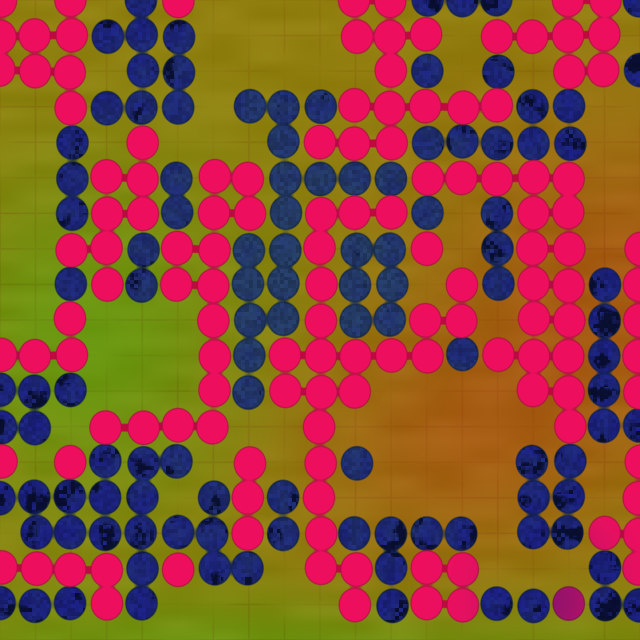
Reproduce this pattern procedurally as a WebGL 2 fragment shader.

```glsl
#version 300 es
precision highp float;
uniform vec2 u_resolution;
out vec4 fragColor;

const float GRID = 18.0;
const vec2 DISC_RADIUS = vec2(0.455, 0.485);
const vec3 OLIVE = vec3(0.57, 0.50, 0.06);
const vec3 GREEN = vec3(0.41, 0.59, 0.06);
const vec3 ORANGE = vec3(0.65, 0.36, 0.07);
const vec3 PINK = vec3(0.93, 0.06, 0.37);
const vec3 PLUM = vec3(0.58, 0.07, 0.42);
const vec3 LINK_RED = vec3(0.75, 0.04, 0.24);
const vec3 NAVY = vec3(0.10, 0.12, 0.48);
const vec3 SLATE = vec3(0.14, 0.23, 0.39);
const vec3 INK = vec3(0.02, 0.04, 0.14);

// Clearings: centre and half size in grid units
const vec4 CLEARINGS[6] = vec4[6](
  vec4(0.4, 12.5, 0.8, 2.7), vec4(4.0, 8.0, 1.2, 1.3),
  vec4(7.5, 17.0, 1.7, 1.2), vec4(12.2, 5.5, 1.9, 1.8),
  vec4(17.6, 13.5, 0.8, 1.8), vec4(7.0, 0.3, 2.2, 0.9));

float hash(vec2 p, float seed) {
  vec3 q = fract(vec3(p.xyx + seed) * vec3(0.1031, 0.1030, 0.0973));
  q += dot(q, q.yzx + 33.33);
  return fract((q.x + q.y) * q.z);
}

float noise(vec2 p, float seed) {
  vec2 i = floor(p), f = fract(p);
  f = f * f * (3.0 - 2.0 * f);
  float low = mix(hash(i, seed), hash(i + vec2(1, 0), seed), f.x);
  float high = mix(hash(i + vec2(0, 1), seed), hash(i + vec2(1, 1), seed), f.x);
  return mix(low, high, f.y);
}

float smoothMin(float a, float b, float k) {
  float h = max(k - abs(a - b), 0.0) / k;
  return min(a, b) - 0.25 * h * h * k;
}

float coverage(float d, float pixel) {
  return 1.0 - smoothstep(-pixel, pixel, d);
}

float glow(vec2 p, vec2 centre, vec2 size) {
  vec2 q = (p - centre) / size;
  return exp(-dot(q, q));
}

// 0 = empty, 1 = blue, 2 = pink; colours form short straight runs
int discKind(vec2 cell) {
  if (cell.y < 0.5 || hash(cell, 17.0) < 0.13) return 0;
  for (int i = 0; i < 6; i++) {
    vec2 away = abs(cell - CLEARINGS[i].xy) - CLEARINGS[i].zw;
    if (max(away.x, away.y) < 0.0) return 0;
  }
  bool upright = hash(floor(cell / 3.0), 41.0) > 0.45;
  vec2 run = floor(cell / (upright ? vec2(1, 3) : vec2(3, 1)));
  return hash(run, upright ? 63.0 : 87.0) < 0.47 ? 2 : 1;
}

vec2 discCentre(vec2 cell) {
  return cell + 0.09 * (vec2(hash(cell, 5.0), hash(cell, 9.0)) - 0.5);
}

float discDistance(vec2 p, vec2 centre) {
  return (length((p - centre) / DISC_RADIUS) - 1.0) * DISC_RADIUS.x;
}

float barDistance(vec2 p, vec2 a, vec2 b, float halfWidth) {
  vec2 ab = b - a;
  float t = clamp(dot(p - a, ab) / dot(ab, ab), 0.0, 1.0);
  return length(p - a - ab * t) - halfWidth;
}

vec3 boardColour(vec2 uv, vec2 p, float pixel) {
  float warm = glow(uv, vec2(0.98, 0.55), vec2(0.30, 0.28))
             + 0.75 * glow(uv, vec2(0.70, 0.30), vec2(0.25, 0.20));
  float cool = glow(uv, vec2(0.14, 0.46), vec2(0.27, 0.28))
             + glow(uv, vec2(0.45, -0.04), vec2(0.75, 0.11));
  vec3 colour = mix(OLIVE, GREEN, min(cool, 1.0));
  colour = mix(colour, ORANGE, min(warm, 1.0));
  colour += 0.05 * (noise(p * vec2(0.8, 2.5), 3.0) - 0.5);
  // Faint ruled lines
  vec2 line = abs(fract(p + 0.5) - 0.5);
  float ruled = coverage(min(line.x, line.y) - 0.02, pixel);
  return mix(colour, colour * vec3(0.96, 0.86, 0.9), ruled * noise(p, 7.0));
}

vec3 blueColour(vec2 uv, vec2 p, float d) {
  float centreTone = glow(uv, vec2(0.47, 0.57), vec2(0.30, 0.38));
  vec2 block = floor(p * 9.0);
  vec3 colour = mix(NAVY, SLATE, clamp(centreTone + 0.4 * (noise(p * 3.0, 11.0) - 0.4), 0.0, 1.0));
  colour *= 0.86 + 0.28 * hash(block, 13.0);
  // Blocky dark wear, strongest away from the middle
  float wear = noise(p * 2.3, 19.0) + 0.35 * hash(block, 23.0) - 0.45 * centreTone;
  colour = mix(colour, INK, 0.85 * smoothstep(0.78, 0.98, wear));
  return mix(colour, vec3(0.04, 0.12, 0.22), 0.6 * smoothstep(-0.07, 0.0, d));
}

vec3 pinkColour(vec2 uv, float d) {
  vec3 colour = mix(PINK, PLUM, glow(uv, vec2(0.86, 0.06), vec2(0.09, 0.10)));
  return colour * (1.0 - 0.28 * smoothstep(-0.05, 0.0, d));
}

void main() {
  vec2 uv = gl_FragCoord.xy / u_resolution;
  vec2 p = uv * GRID;
  float pixel = GRID / min(u_resolution.x, u_resolution.y);
  vec2 home = floor(p + 0.5);
  float blue = 9.0, pink = 9.0, link = 9.0;
  // Nearby discs, necks between vertical neighbours, bars between pink pairs
  for (int y = -1; y <= 1; y++) {
    for (int x = -1; x <= 1; x++) {
      vec2 cell = home + vec2(x, y), next = cell + vec2(1, 0);
      int kind = discKind(cell);
      float d = discDistance(p, discCentre(cell));
      if (kind == 1) blue = smoothMin(blue, d, 0.12);
      if (kind == 2) {
        pink = smoothMin(pink, d, 0.12);
        if (discKind(next) == 2) link = min(link, barDistance(p, discCentre(cell), discCentre(next), 0.11));
      }
    }
  }
  vec3 colour = boardColour(uv, p, pixel);
  colour = mix(colour, blueColour(uv, p, blue), coverage(blue, pixel));
  colour = mix(colour, LINK_RED, coverage(link, pixel));
  colour = mix(colour, pinkColour(uv, pink), coverage(pink, pixel));
  fragColor = vec4(colour, 1.0);
}
```
